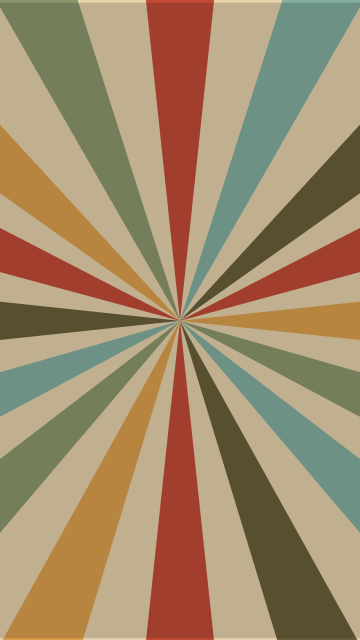
Give the GLSL for this background, as a WebGL 2 fragment shader.

```glsl
#version 300 es
precision highp float;

uniform vec2 u_resolution;
out vec4 fragColor;

#define RAY_COUNT 16
#define RAY_HALF_WIDTH radians(6.07)
#define UPPER_BEND radians(3.6)
#define LOWER_BEND radians(1.4)
#define HUB_OFFSET vec2(0.0, -0.0013)
#define TOP_RIM 0.0042
#define BOTTOM_RIM 0.0028
#define RIM_GAIN 0.19

const float TAU = 6.2831853;
const vec3 CREAM = vec3(0.757, 0.692, 0.562);
const vec3 BROWN = vec3(0.346, 0.308, 0.188);
const vec3 TEAL = vec3(0.430, 0.570, 0.525);
const vec3 GREEN = vec3(0.455, 0.494, 0.353);
const vec3 OCHRE = vec3(0.718, 0.523, 0.252);
const vec3 RED = vec3(0.636, 0.244, 0.176);

// Five colours cycle from the left ray; the top ray repeats red.
vec3 rayColor(int index) {
    vec3 palette[5] = vec3[5](BROWN, TEAL, GREEN, OCHRE, RED);
    int top = 3 * RAY_COUNT / 4;
    int turn = (index + RAY_COUNT / 2) % RAY_COUNT;
    if (turn == top) return RED;
    return palette[(turn > top ? turn - 1 : turn) % 5];
}

// Diagonal rays lean towards the horizontal axis.
float rayAngle(int index) {
    float angle = float(index) * TAU / float(RAY_COUNT);
    float diagonal = sin(2.0 * angle);
    float bend = sin(angle) > 0.0 ? UPPER_BEND : LOWER_BEND;
    return angle - bend * diagonal * diagonal * diagonal;
}

void main() {
    float pixel = 1.0 / u_resolution.y;
    vec2 p = (gl_FragCoord.xy - 0.5 * u_resolution) * pixel - HUB_OFFSET;

    // Nearest ray and signed distance to its edge
    float angle = atan(p.y, p.x + 1e-6);
    int index = int(floor(angle / TAU * float(RAY_COUNT) + 0.5));
    index = (index + RAY_COUNT) % RAY_COUNT;
    float axis = rayAngle(index);
    float across = abs(dot(p, vec2(-sin(axis), cos(axis))));
    float along = dot(p, vec2(cos(axis), sin(axis)));
    float edge = along * sin(RAY_HALF_WIDTH) - across * cos(RAY_HALF_WIDTH);
    float coverage = clamp(edge / pixel + 0.5, 0.0, 1.0);
    vec3 color = mix(CREAM, rayColor(index), coverage);

    // Bright rims along the top and bottom
    float height = gl_FragCoord.y * pixel;
    float rim = max(height - 1.0 + TOP_RIM, BOTTOM_RIM - height);
    color *= 1.0 + RIM_GAIN * clamp(rim / pixel + 0.5, 0.0, 1.0);

    fragColor = vec4(color, 1.0);
}
```
